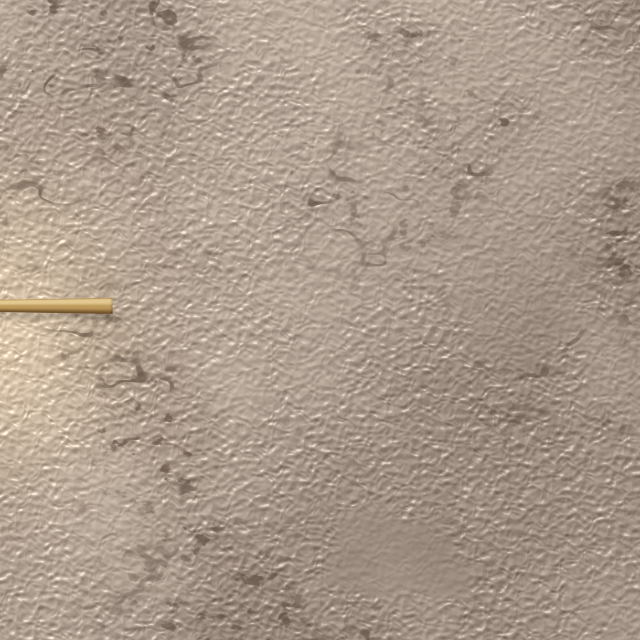
This texture is drawn by a three.js fragment shader. Its source:

```glsl
// Rough beige stucco with smooth trowelled patches, broken cracks and a warmly lit brass rod.
varying vec2 vUv;

const vec3 PLASTER = vec3(0.705, 0.643, 0.590);
const vec3 SHADE = vec3(0.590, 0.525, 0.475);
const vec3 CREVICE = vec3(0.370, 0.305, 0.255);
const vec3 GLOW = vec3(0.150, 0.130, 0.075);
const vec3 BRASS_LIGHT = vec3(0.890, 0.790, 0.570);
const vec3 BRASS_MID = vec3(0.740, 0.600, 0.360);
const vec3 BRASS_DARK = vec3(0.430, 0.310, 0.160);

vec2 hash2(vec2 p) {
  vec2 q = vec2(dot(p, vec2(127.1, 311.7)), dot(p, vec2(269.5, 183.3)));
  return fract(sin(q) * 43758.5);
}

float valueNoise(vec2 p) {
  vec2 i = floor(p);
  vec2 f = fract(p);
  f = f * f * (3.0 - 2.0 * f);
  float low = mix(hash2(i).x, hash2(i + vec2(1.0, 0.0)).x, f.x);
  float high = mix(hash2(i + vec2(0.0, 1.0)).x, hash2(i + 1.0).x, f.x);
  return mix(low, high, f.y);
}

float layeredNoise(vec2 p) {
  float sum = 0.0;
  float weight = 0.5;
  for (int i = 0; i < 4; i++) {
    sum += weight * valueNoise(p);
    p = mat2(1.6, 1.2, -1.2, 1.6) * p + 7.3;
    weight *= 0.5;
  }
  return sum / 0.9375;
}

// Distance to the nearest scattered grain
float cellNoise(vec2 p) {
  vec2 i = floor(p);
  float nearest = 2.0;
  for (int y = -1; y <= 1; y++) {
    for (int x = -1; x <= 1; x++) {
      vec2 cell = i + vec2(float(x), float(y));
      nearest = min(nearest, length(cell + hash2(cell) - p));
    }
  }
  return nearest;
}

// Height of the fine grain, bent into short wavy ridges
float grainHeight(vec2 p) {
  vec2 bend = vec2(valueNoise(p * 60.0), valueNoise(p * 60.0 + 19.0)) - 0.5;
  float grains = 1.0 - cellNoise((p + bend * 0.012) * vec2(78.0, 98.0));
  return 0.6 * grains + 0.45 * valueNoise(p * vec2(125.0, 150.0));
}

// Positive inside an ellipse with a ragged edge
float patchField(vec2 p, vec2 center, vec2 radius, float ragged) {
  return 1.0 - length((p - center) / radius) + ragged;
}

// Dark line where a field crosses a level
float contour(float field, float level, float width) {
  return 1.0 - smoothstep(width * 0.35, width, abs(field - level));
}

vec3 brass(float across) {
  vec3 tone = mix(BRASS_DARK, BRASS_MID, smoothstep(-1.0, -0.2, across));
  tone = mix(tone, BRASS_LIGHT, smoothstep(-0.1, 0.5, across));
  return mix(tone, BRASS_MID, smoothstep(0.75, 1.0, across));
}

void main() {
  vec2 p = vUv;
  float broad = layeredNoise(p * 5.0 + 3.0);
  float ragged = 0.9 * (layeredNoise(p * 14.0) - 0.5);

  // Smooth patches
  float upper = patchField(p, vec2(0.81, 0.55), vec2(0.12, 0.14), ragged);
  float lower = patchField(p, vec2(0.61, 0.13), vec2(0.14, 0.075), ragged);
  float smoothArea = max(0.45 * smoothstep(0.0, 0.3, upper), 0.85 * smoothstep(0.0, 0.3, lower));
  smoothArea = max(smoothArea, 0.4 * smoothstep(0.55, 0.7, broad));

  // Grain lit from above and slightly from the left
  vec2 toLight = vec2(-0.0014, 0.0036);
  float slope = grainHeight(p - toLight * 0.5) - grainHeight(p + toLight * 0.5);
  float relief = -slope * (1.0 - 0.75 * smoothArea);

  // Broken cracks and pits
  float rough = smoothstep(0.43, 0.60, layeredNoise(p * 4.5 + 21.0)) * (1.0 - smoothArea);
  rough *= smoothstep(0.08, 0.30, p.x + 0.25 * p.y);
  float breaks = smoothstep(0.46, 0.62, valueNoise(p * vec2(24.0, 30.0) + 5.0));
  float cracks = contour(layeredNoise(p * vec2(6.0, 9.0) + 11.0), 0.5, 0.022) * rough;
  cracks = max(cracks, contour(upper, 0.0, 0.07) * 0.8 * smoothstep(0.60, 0.42, p.y));
  float pits = smoothstep(0.66, 0.78, layeredNoise(p * vec2(38.0, 52.0))) * rough;
  float dark = clamp(max(cracks * breaks, pits), 0.0, 1.0);

  // Broad tone and lamp glow
  float shade = 0.75 * smoothstep(0.55, 1.35, p.x + 0.7 * (1.0 - p.y)) + 1.1 * (0.5 - broad);
  vec3 color = mix(PLASTER, SHADE, clamp(shade + 0.25 * rough, -0.35, 1.0));
  vec2 fromLamp = (p - vec2(-0.02, 0.48)) / vec2(0.21, 0.23);
  color += GLOW * exp(-dot(fromLamp, fromLamp));
  color += relief * vec3(0.36, 0.36, 0.355);
  color += 0.10 * smoothstep(0.20, 0.38, relief);
  color = mix(color, CREVICE, dark * 0.68);

  // Brass rod with a rounded shade and a soft shadow
  float halfWidth = mix(0.0095, 0.0125, clamp(p.x / 0.176, 0.0, 1.0));
  float height = p.y - 0.522;
  float outside = max(abs(height) - halfWidth, p.x - 0.176);
  float shadow = max(abs(height + 0.008) - halfWidth, p.x - 0.172);
  color *= 1.0 - 0.15 * (1.0 - smoothstep(-0.004, 0.008, shadow));
  vec3 rod = brass(height / halfWidth) * (1.0 - 0.12 * smoothstep(0.171, 0.175, p.x));
  color = mix(color, rod, 1.0 - smoothstep(-0.001, 0.001, outside));

  gl_FragColor = vec4(color, 1.0);
}
```
